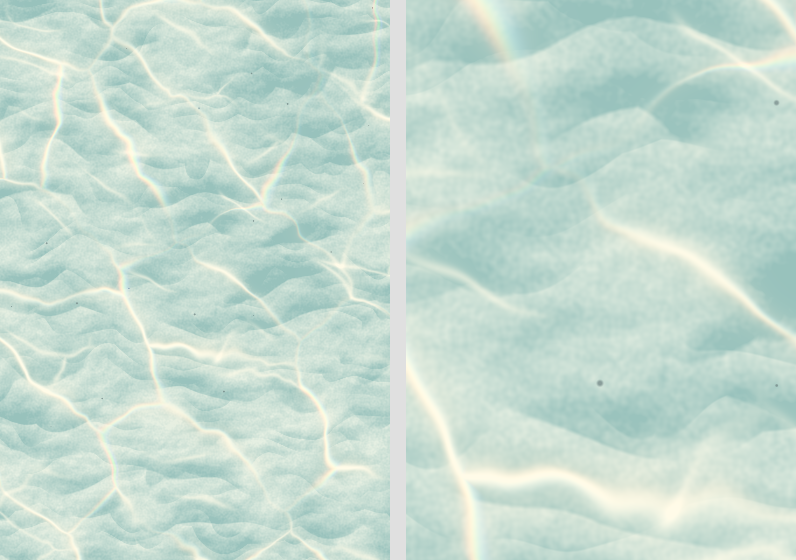
Left: the whole. Right: its middle third, enlarged.
Write a Shadertoy shader that draws this texture.

```glsl
// Sunlit sand under clear shallow water: scalloped sawtooth ripples shade a pale
// aqua bed, and warped Voronoi borders form a diagonal net of caustic light.
// The net is sampled once per colour channel to give prismatic fringes.

const vec3 SHADOW_SAND = vec3(0.63, 0.78, 0.755);
const vec3 LIGHT_SAND  = vec3(0.86, 0.915, 0.868);
const vec3 WARM_SAND   = vec3(0.88, 0.88, 0.79);
const vec3 SUNLIGHT    = vec3(1.0, 0.985, 0.91);
const vec3 SPECK       = vec3(0.42, 0.50, 0.50);

vec2 hash2(vec2 cell) {
    vec3 h = fract(vec3(cell.xyx) * vec3(0.1031, 0.1030, 0.0973));
    h += dot(h, h.yzx + 33.33);
    return fract((h.xx + h.yz) * h.zy);
}

float cornerSlope(vec2 cell, vec2 offset) {
    return dot(hash2(cell) * 2.0 - 1.0, offset);
}

// Gradient noise, roughly -0.8 to 0.8
float noise(vec2 p) {
    vec2 i = floor(p), f = fract(p), e = vec2(1.0, 0.0);
    vec2 u = f * f * f * (f * (f * 6.0 - 15.0) + 10.0);
    float low  = mix(cornerSlope(i, f), cornerSlope(i + e, f - e), u.x);
    float high = mix(cornerSlope(i + e.yx, f - e.yx), cornerSlope(i + 1.0, f - 1.0), u.x);
    return 1.5 * mix(low, high, u.y);
}

float fbm(vec2 p) {
    float sum = 0.0, amp = 0.6;
    for (int i = 0; i < 3; i++) {
        sum += amp * noise(p);
        p = p * 2.03 + 17.3;
        amp *= 0.5;
    }
    return sum;
}

vec2 warp(vec2 p, float freq, float amount) {
    return p + amount * vec2(noise(p * freq), noise(p * freq + 41.7));
}

// Canvas distance to the nearest border of cells stretched along an axis
float borderDistance(vec2 p, vec2 axis, vec2 density) {
    vec2 q = vec2(dot(p, axis), dot(p, vec2(-axis.y, axis.x))) * density;
    vec2 cell = floor(q), f = q - cell, nearest = vec2(0.0), home = vec2(0.0);
    float best = 8.0;
    for (int y = -1; y <= 1; y++)
    for (int x = -1; x <= 1; x++) {
        vec2 g = vec2(x, y);
        vec2 r = g + 0.9 * hash2(cell + g) - f;
        if (dot(r, r) < best) { best = dot(r, r); nearest = r; home = g; }
    }
    float d = 8.0;
    for (int y = -2; y <= 2; y++)
    for (int x = -2; x <= 2; x++) {
        vec2 g = home + vec2(x, y);
        vec2 r = g + 0.9 * hash2(cell + g) - f;
        vec2 gap = r - nearest;
        if (dot(gap, gap) > 1e-4) {
            vec2 n = normalize(gap);
            d = min(d, dot(0.5 * (r + nearest), n) / length(n * density));
        }
    }
    return d;
}

// Bright thread with a soft glow around it
float thread(float d, float width) {
    return 0.78 * exp(-d * d / (width * width)) + 0.27 * exp(-d / (width * 2.8));
}

// Dark above each crisp scalloped crest line, fading to light upwards
float ripple(vec2 p, float freq, vec2 seed) {
    float phase = p.y * freq + 0.06 * freq * noise(p * vec2(0.4, 0.42) * freq + seed)
                + 0.65 * abs(noise(p * vec2(0.6, 0.4) * freq + seed + 5.0));
    float f = fract(phase);
    float dark = smoothstep(0.0, 0.06, f) * (1.0 - smoothstep(0.1, 0.95, f));
    return dark * smoothstep(-0.3, 0.3, noise(p * vec2(0.5, 0.7) * freq + seed + 9.0));
}

float specks(vec2 p, float density) {
    vec2 q = p * density, cell = floor(q);
    vec2 h = hash2(cell + 71.0);
    float radius = mix(0.012, 0.036, h.y);
    float d = length(fract(q) - 0.2 - 0.6 * hash2(cell + 13.0));
    return step(h.x, 0.09) * (1.0 - smoothstep(radius * 0.4, radius * 1.5, d));
}

void mainImage(out vec4 fragColor, in vec2 fragCoord) {
    vec2 p = fragCoord / iResolution.y;

    // Caustic net, split into colours along a slanted offset
    vec2 bent = warp(warp(warp(p, 6.0, 0.035), 14.0, 0.015), 33.0, 0.005);
    vec2 shift = vec2(0.0027, -0.0010) * (1.0 + 1.5 * noise(p * 9.0 + 5.0));
    float width = 0.0043 + 0.0035 * noise(p * 11.0 + 23.0);
    vec3 net = vec3(0.0);
    float halo = 0.0;
    for (int c = 0; c < 3; c++) {
        float d = borderDistance(bent + shift * float(1 - c), vec2(0.66, -0.75), vec2(3.7, 6.4));
        net[c] = thread(d, width);
        halo += exp(-d / 0.025) / 3.0;
    }
    float strength = smoothstep(-0.45, 0.35, noise(p * 6.0 + 61.0));
    net *= mix(0.2, 1.0, strength);

    // Fainter, flatter streaks between the main threads
    float streak = thread(borderDistance(bent + 3.7, vec2(0.97, -0.24), vec2(4.0, 9.0)), width);
    streak *= 0.6 * smoothstep(-0.1, 0.4, noise(p * 7.0 + 87.0));

    // Sand relief
    vec2 bed = warp(p, 11.0, 0.012);
    vec2 dentScale = vec2(17.0, 24.0);
    float dents = fbm(bed * dentScale) - fbm((bed + vec2(0.004, -0.008)) * dentScale);
    float tone = 0.75 + 0.26 * halo * strength + 0.24 * noise(p * 3.0 + 31.0) + 0.7 * dents;
    tone -= 0.72 * ripple(bed, 14.0, vec2(3.0, 8.0)) + 0.42 * ripple(bed, 24.0, vec2(47.0, 19.0));
    tone += 0.2 * noise(p * 240.0) + 0.1 * noise(p * 110.0) + 0.1 * (0.5 - p.y);

    vec3 color = mix(SHADOW_SAND, LIGHT_SAND, clamp(tone, -0.15, 1.15));
    color = mix(color, WARM_SAND, 0.5 * strength * halo * halo * halo);
    color = mix(color, SPECK, 0.7 * specks(p, 19.0));
    color = mix(color, SUNLIGHT, clamp(net + streak, 0.0, 1.0));
    fragColor = vec4(color, 1.0);
}
```
